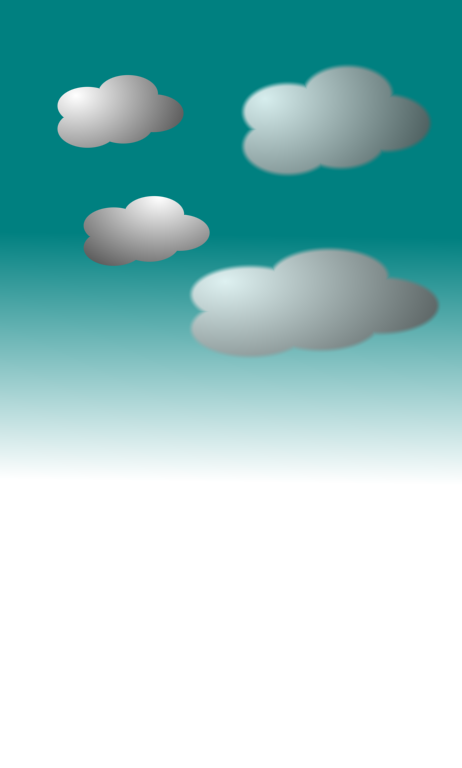
A Shadertoy shader for this background:

```glsl
// Four shaded clouds in a teal sky that fades to white below.
#define SKY_COLOR vec3(0.0, 0.502, 0.502)
#define GROUND_COLOR vec3(1.0)
#define FADE_TOP 0.694
#define FADE_BOTTOM 0.372
#define FADE_TILT 0.008
#define CANVAS_ASPECT 0.6
#define PUFF_RADIUS vec2(0.238, 0.26)
#define CRISP_EDGE 0.001
#define SOFT_EDGE 0.0045

// Puff centres inside the unit box of a cloud
const vec2 PUFFS[5] = vec2[5](
    vec2(0.241, 0.578), vec2(0.241, 0.263), vec2(0.561, 0.740),
    vec2(0.763, 0.477), vec2(0.524, 0.321));

// Approximate signed distance to an ellipse
float ellipseDistance(vec2 p, vec2 radius) {
    float k = length(p / radius);
    return k * (k - 1.0) / max(length(p / (radius * radius)), 1e-4);
}

// Signed distance to the union of all puffs
float cloudDistance(vec2 p, vec2 size) {
    float d = 1e3;
    for (int i = 0; i < 5; i++) {
        d = min(d, ellipseDistance(p - PUFFS[i] * size, PUFF_RADIUS * size));
    }
    return d;
}

// Lays a cloud over the background, shaded radially away from its highlight
vec3 addCloud(vec3 background, vec2 p, vec2 corner, vec2 size, vec2 highlight,
              vec3 lightColor, vec3 darkColor, float softness) {
    vec2 local = (p - corner) / size;
    float shade = length((local - highlight) * vec2(1.0, 0.75));
    vec3 color = mix(lightColor, darkColor, clamp(shade, 0.0, 1.0));
    float edge = max(softness, 0.8 / iResolution.y);
    float cover = 1.0 - smoothstep(-edge, edge, cloudDistance(p - corner, size));
    return mix(background, color, cover);
}

void mainImage(out vec4 fragColor, in vec2 fragCoord) {
    vec2 uv = fragCoord / iResolution.xy;
    vec2 p = uv * vec2(CANVAS_ASPECT, 1.0);

    // Sky fade, slightly tilted
    float level = uv.y + FADE_TILT * (uv.x - 0.5);
    float fade = clamp((FADE_TOP - level) / (FADE_TOP - FADE_BOTTOM), 0.0, 1.0);
    vec3 color = mix(SKY_COLOR, GROUND_COLOR, fade);

    // Small crisp clouds on the left
    color = addCloud(color, p, vec2(0.0742, 0.8073), vec2(0.164, 0.095),
                     vec2(0.15, 0.72), vec3(1.0), vec3(0.28), CRISP_EDGE);
    color = addCloud(color, p, vec2(0.1081, 0.6536), vec2(0.164, 0.0911),
                     vec2(0.60, 0.98), vec3(1.0), vec3(0.26), CRISP_EDGE);

    // Large soft clouds on the right
    color = addCloud(color, p, vec2(0.3151, 0.7721), vec2(0.2435, 0.1419),
                     vec2(0.12, 0.70), vec3(0.84, 0.93, 0.93),
                     vec3(0.25, 0.32, 0.32), SOFT_EDGE);
    color = addCloud(color, p, vec2(0.2474, 0.5352), vec2(0.3216, 0.1406),
                     vec2(0.14, 0.70), vec3(0.87, 0.945, 0.945),
                     vec3(0.30, 0.33, 0.33), SOFT_EDGE);

    fragColor = vec4(color, 1.0);
}
```
